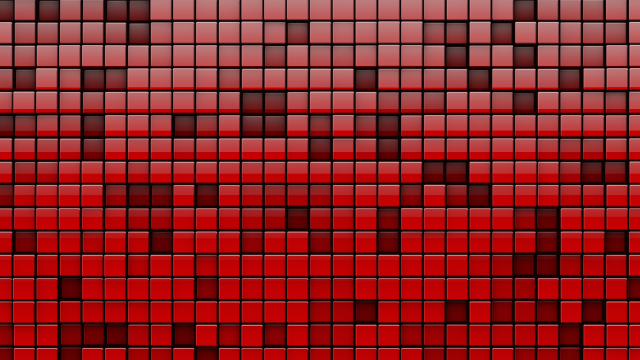
Write a Shadertoy shader that draws this background.

```glsl
// A wall of glossy red blocks pushed in and out to different heights.
// Each cell is a rounded box; noise sets its height, which drives its size,
// tone and the soft shadow on lower neighbours. A stepped sheen fades downward.

#define COLUMNS 28.16
#define ROWS 15.5
#define GRID_OFFSET vec2(0.395, 0.426)
#define HALF_SIZE 0.452
#define SIZE_BY_HEIGHT 0.022
#define PARALLAX 0.005
#define CORNER 0.06
#define SHADOW 0.62
#define SHEEN 0.68
#define RIM 0.55

const vec3 GAP_COLOR = vec3(0.055, 0.008, 0.012);
const vec3 RED = vec3(0.77, 0.004, 0.012);
const vec3 SHEEN_COLOR = vec3(0.74, 0.64, 0.64);
const vec3 RIM_COLOR = vec3(0.95, 0.85, 0.85);

float hash(vec2 p) {
    vec3 q = fract(vec3(p.xyx) * 0.1031);
    q += dot(q, q.yzx + 33.33);
    return fract((q.x + q.y) * q.z);
}

vec2 gradientAt(vec2 p) {
    float angle = 6.2832 * hash(p + 17.0);
    return vec2(cos(angle), sin(angle));
}

float gradientNoise(vec2 p) {
    vec2 i = floor(p), f = fract(p);
    vec2 u = f * f * (3.0 - 2.0 * f);
    vec2 e = vec2(1.0, 0.0);
    float low = mix(dot(gradientAt(i), f),
                    dot(gradientAt(i + e), f - e), u.x);
    float high = mix(dot(gradientAt(i + e.yx), f - e.yx),
                     dot(gradientAt(i + 1.0), f - 1.0), u.x);
    return mix(low, high, u.y);
}

// Height of a block: gentle groups with some deeply sunken ones.
float blockHeight(vec2 id) {
    float sunken = smoothstep(0.68, 1.0, hash(id + 5.0));
    float group = gradientNoise(id * 0.37 + 3.1);
    return clamp(0.45 + 1.2 * group - 1.4 * sunken, -1.0, 1.0);
}

// Raised blocks lean away from the centre of the view.
vec2 blockCentre(vec2 id, float height) {
    vec2 middle = 0.5 * vec2(COLUMNS, ROWS) + GRID_OFFSET;
    return id + 0.5 + (id + 0.5 - middle) * PARALLAX * height;
}

float blockDistance(vec2 p, float height) {
    vec2 q = abs(p) - (HALF_SIZE + SIZE_BY_HEIGHT * height - CORNER);
    return length(max(q, 0.0)) + min(max(q.x, q.y), 0.0) - CORNER;
}

vec3 blockColor(vec2 p, vec2 id, float height, float dist) {
    float v = clamp(p.y + 0.5, 0.0, 1.0);
    float raised = smoothstep(-0.9, 0.5, height);
    float level = id.y / 15.0;

    vec3 color = RED * mix(0.52, 1.0, raised) * mix(1.03, 0.93, v);

    // Sheen: its lower border climbs within the block on each lower row.
    float border = 0.15 + 0.075 * (12.0 - id.y);
    float band = smoothstep(border - 0.02, border + 0.02, v);
    float strength = SHEEN * smoothstep(0.08, 0.95, level) + 0.035;
    strength *= mix(0.72, 1.08, smoothstep(border, 1.0, v));
    strength *= mix(0.25 + 0.95 * v, 1.0, raised);
    color = mix(color, SHEEN_COLOR * mix(0.65, 1.0, raised), band * strength);

    // Bright bevel on top, faint on the left, dark on the bottom and right.
    float edge = smoothstep(-0.065, -0.025, dist);
    float top = smoothstep(0.36, 0.43, p.y);
    float left = smoothstep(0.38, 0.44, -p.x);
    float dark = max(smoothstep(0.36, 0.45, -p.y), smoothstep(0.38, 0.45, p.x));
    color *= 1.0 - 0.4 * edge * dark;
    float rim = edge * max(top, 0.3 * left) * mix(0.45, 1.0, raised);
    return mix(color, RIM_COLOR, RIM * rim);
}

void mainImage(out vec4 fragColor, in vec2 fragCoord) {
    vec2 grid = fragCoord / iResolution.xy * vec2(COLUMNS, ROWS) + GRID_OFFSET;
    vec2 cell = floor(grid);
    float pixel = ROWS / iResolution.y;

    // Front block at this point; higher blocks win overlaps.
    float nearest = 1e3, height = 0.0, dist = 1.0;
    vec2 id = cell;
    for (int k = 0; k < 9; k++) {
        vec2 other = cell + vec2(k % 3 - 1, k / 3 - 1);
        float h = blockHeight(other);
        float d = blockDistance(grid - blockCentre(other, h), h);
        if (d - 0.03 * h < nearest) {
            nearest = d - 0.03 * h;
            height = h;
            dist = d;
            id = other;
        }
    }

    // Soft shadows from higher neighbours, cast slightly downward.
    float light = 1.0;
    for (int k = 0; k < 9; k++) {
        vec2 other = cell + vec2(k % 3 - 1, k / 3 - 1);
        float h = blockHeight(other);
        float drop = clamp(h - height, 0.0, 1.0);
        vec2 p = grid - blockCentre(other, h) + vec2(0.0, 0.07);
        light *= 1.0 - SHADOW * drop * exp(-7.0 * max(blockDistance(p, h), 0.0));
    }

    vec3 color = blockColor(grid - blockCentre(id, height), id, height, dist);
    float cover = smoothstep(0.75 * pixel, -0.75 * pixel, dist);
    fragColor = vec4(mix(GAP_COLOR, color * light, cover), 1.0);
}
```
